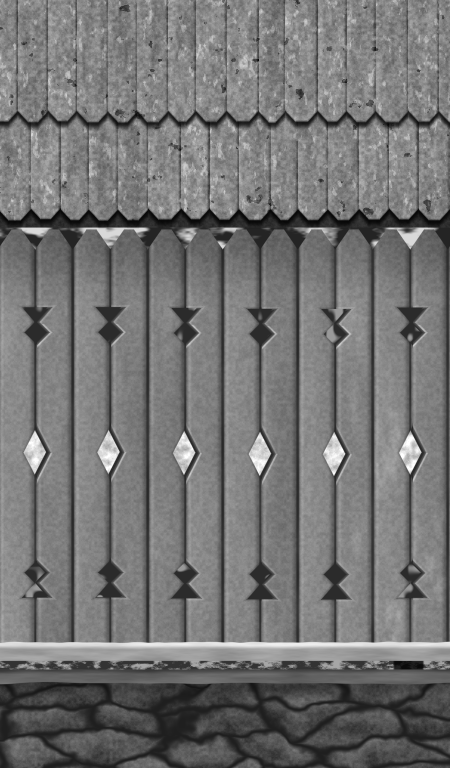
A Shadertoy shader for this texture:

```glsl
// Weathered shingle eave above a cut-out plank fence, a pale ledge and a dark rubble wall.

float hash(vec2 p) {
    vec3 q = fract(p.xyx * vec3(0.1031, 0.1030, 0.0973));
    q += dot(q, q.yzx + 33.33);
    return fract((q.x + q.y) * q.z);
}

float noise(vec2 p) {
    vec2 i = floor(p), f = fract(p);
    f = f * f * (3.0 - 2.0 * f);
    return mix(mix(hash(i), hash(i + vec2(1, 0)), f.x),
               mix(hash(i + vec2(0, 1)), hash(i + vec2(1, 1)), f.x), f.y);
}

float fbm(vec2 p) {
    float sum = 0.0, amp = 0.5;
    for (int i = 0; i < 4; i++) {
        sum += amp * noise(p);
        p = p * 2.03 + 17.0;
        amp *= 0.5;
    }
    return sum / 0.9375;
}

// Coverage of the inside of a signed distance, softened over about a pixel.
float fill(float d) { return smoothstep(0.0, 1.0, 0.5 - d / (1.0 / iResolution.x + 0.001)); }

float diamond(vec2 p, vec2 r) {
    return (abs(p.x) / r.x + abs(p.y) / r.y - 1.0) * r.x * r.y / length(r);
}

// Large centre diamond, with a small diamond and triangle mirrored above and below.
float cutout(vec2 p) {
    float y = abs(p.y);
    float triangle = max(y - 0.323, (abs(p.x) * 1.15 - (y - 0.284)) * 0.66);
    float small = min(triangle, diamond(vec2(p.x, y - 0.267), vec2(0.028, 0.028)));
    return min(small, diamond(p, vec2(0.030, 0.059)));
}

// Paints one row of clipped shingles over the tone beneath it.
float shingleRow(float under, vec2 p, float tip, float shift, float grain) {
    float x = p.x * 15.0 - shift;
    x += 0.16 * (noise(vec2(floor(x + 0.5), tip * 31.0)) - 0.5);
    float id = floor(x), f = fract(x);
    float rnd = hash(vec2(id + 40.0, tip * 57.0));
    float bottom = tip + max(abs(f - 0.5) - 0.17, 0.0) * 0.072 + 0.004 * (rnd - 0.5);
    float d = (bottom - p.y) * 0.75;

    float streak = fbm(vec2(p.x * 70.0 + id * 9.0, p.y * 14.0));
    float tone = 0.485 + 0.07 * rnd + 0.18 * (streak - 0.5) + 0.28 * (grain - 0.5);
    tone += 0.17 * smoothstep(0.62, 0.8, fbm(p * vec2(90.0, 50.0) + id * 5.0));
    tone -= 0.26 * smoothstep(0.75, 0.82, fbm(p * 42.0 + 60.0));
    tone += 0.05 * smoothstep(0.25, 0.04, f);
    tone -= (0.10 + 0.14 * rnd) * smoothstep(0.89, 0.98, f);
    tone *= 1.0 - 0.3 * smoothstep(-0.004, 0.0, d);

    under *= mix(0.2, 1.0, smoothstep(0.002, 0.016, d));
    return mix(under, tone, fill(d));
}

float fence(vec2 p, float grain) {
    float x = p.x * 12.0 + 0.06, id = floor(x), f = fract(x);
    float motif = floor(p.x * 6.0);
    vec2 m = vec2((fract(p.x * 6.0) - 0.5) / 6.0 + 0.002, p.y - 0.699);
    m += 0.006 * (vec2(hash(vec2(motif, 3)), hash(vec2(motif, 8))) - 0.5);

    // Painted wood
    float tone = 0.515 + 0.04 * (hash(vec2(id, 21)) - 0.5) + 0.13 * (grain - 0.5);
    tone += 0.10 * (fbm(p * vec2(16.0, 4.0) + id * 7.0) - 0.5) + 0.05 * (0.5 - f);
    tone -= 0.12 * smoothstep(1.02, 1.19, p.y);
    tone += 0.10 * smoothstep(0.62, 0.9, fbm(p * vec2(24.0, 9.0) + 90.0)) * smoothstep(0.5, 1.0, p.x);

    // Seams: the outer ones are wider than those through the motifs
    float seam = floor(x + 0.5), s = (x - seam) / 12.0;
    float outer = 1.0 - mod(seam, 2.0);
    tone += 0.06 * smoothstep(0.007, 0.0, abs(s - 0.009));
    tone *= 1.0 - 0.3 * smoothstep(0.014, 0.0, abs(s + 0.002));
    float worn = 0.65 + 0.3 * noise(vec2(seam * 7.0, p.y * 14.0));
    tone = mix(tone, 0.15, worn * smoothstep(0.004, 0.0, abs(s) - 0.001 * outer));

    // Cut-outs: lit lower rim, dark thickness, view through
    float d = cutout(m), lit = step(0.0, m.x);
    float below = step(m.y, 0.0) * step(-0.1, m.y) + step(0.1, m.y) * step(m.y, 0.285);
    tone += (0.07 + 0.13 * below) * lit * smoothstep(0.004, 0.0, abs(d - 0.002));
    tone *= 1.0 - 0.2 * (1.0 - lit) * smoothstep(0.006, 0.0, d);
    float large = step(abs(m.y), 0.1);
    float wall = 0.17 + 0.16 * smoothstep(-0.006, 0.0, d) * lit;
    float small = mix(0.17, 0.6, smoothstep(0.66, 0.9, noise(p * 45.0 + motif * 5.0)));
    float view = mix(small, 0.56 + 0.6 * fbm(p * 75.0), large);
    float through = fill(cutout(m + vec2(0.010, -0.001)));
    tone = mix(tone, mix(wall, view, through), fill(d));

    // Pointed board tops against a patchy background
    float top = 1.197 - max(abs(f - 0.5) - 0.13, 0.0) * 0.12;
    float behind = mix(0.14, 0.85, smoothstep(0.42, 0.65, fbm(p * vec2(14.0, 30.0) + 4.0)));
    return mix(behind, tone, fill((p.y - top) * 0.6));
}

// Flat stones in staggered courses, uneven in size.
float rubble(vec2 p, float grain) {
    vec2 warp = vec2(fbm(p * 9.0), fbm(p * 9.0 + 30.0)) - 0.5;
    vec2 q = p * vec2(5.4, 15.0) + warp * vec2(0.7, 1.1);
    vec2 cell = floor(q), id = cell, local = vec2(0);
    float near = 9.0, second = 9.0;
    for (int j = -1; j <= 1; j++)
    for (int i = -1; i <= 1; i++) {
        vec2 c = cell + vec2(i, j);
        vec2 site = c + 0.1 + 0.8 * vec2(hash(c + 11.0), hash(c + 47.0));
        float d = length(q - site);
        if (d < near) { second = near; near = d; id = c; local = q - site; }
        else second = min(second, d);
    }
    float stone = 0.27 + 0.09 * hash(id + 70.0) + 0.24 * (fbm(p * vec2(18.0, 34.0)) - 0.5);
    stone += 0.16 * (grain - 0.5) + 0.13 * clamp(local.y, -0.6, 0.6);
    float tone = mix(0.12, stone, smoothstep(0.0, 0.26, second - near));
    return tone * (1.0 - 0.3 * smoothstep(0.15, 0.184, p.y));
}

void mainImage(out vec4 fragColor, in vec2 fragCoord) {
    vec2 p = fragCoord / iResolution.xy * vec2(1.0, 1.7067);
    float grain = fbm(p * 150.0);
    float tone = rubble(p, grain);

    // Beam, speckled crack and pale ledge
    float beam = 0.40 + 0.2 * (fbm(p * vec2(9.0, 60.0)) - 0.5) - 0.14 * smoothstep(0.207, 0.218, p.y);
    tone = mix(tone, beam, fill(0.186 + 0.006 * noise(p.xx * 9.0) - p.y));
    float crack = mix(0.2, 0.65, smoothstep(0.4, 0.75, fbm(p * vec2(60.0, 110.0))));
    crack *= 1.0 - 0.8 * smoothstep(0.036, 0.03, abs(p.x - 0.908));
    tone = mix(tone, crack, fill(0.219 - p.y));
    float ledge = 0.60 + 0.2 * (fbm(p * vec2(12.0, 70.0)) - 0.5) + 0.28 * smoothstep(0.262, 0.274, p.y);
    tone = mix(tone, ledge, fill(0.238 - p.y));

    // Fence, then the eave and its two shingle rows
    tone = mix(tone, fence(p, grain), fill(0.278 + 0.003 * noise(p.xx * 30.0) - p.y));
    tone = mix(tone, 0.11 + 0.14 * grain, fill(1.201 - p.y));
    tone = shingleRow(tone, p, 1.218, 0.0, grain);
    tone = shingleRow(tone, p, 1.436, 0.57, grain);
    fragColor = vec4(vec3(clamp(tone, 0.0, 1.0)), 1.0);
}
```
